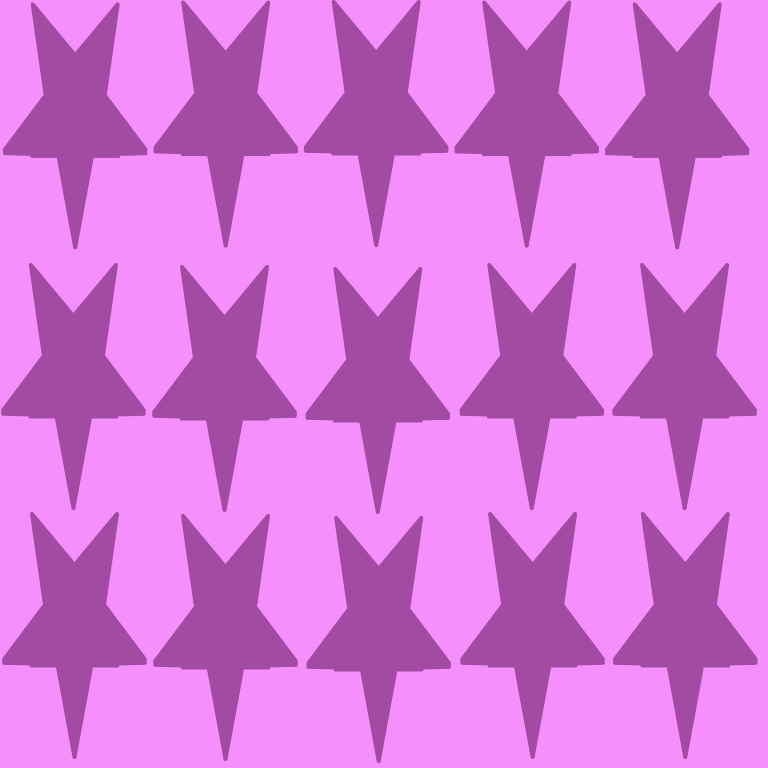
This pattern is drawn by a three.js fragment shader. Its source:

```glsl
// Three rows of five tall, leggy purple stars on a flat pink ground.
// Each star is a mirrored outline: a signed distance to a chain of edges,
// slightly rounded; rows differ in pitch and single stars slip out of line.

varying vec2 vUv;

const vec3 GROUND = vec3(0.96, 0.56, 0.99);
const vec3 STAR = vec3(0.64, 0.29, 0.64);

const float SIDE = 768.0;        // design units across the canvas
const float COLUMNS = 5.0;
const float ROUNDING = 2.0;      // corner radius
const float SOFTNESS = 0.6;      // edge blend, in screen samples

// Per row: x of the first star, column pitch, height of the notch
const vec3 TOP_ROW = vec3(75.2, 150.5, 718.0);
const vec3 MIDDLE_ROW = vec3(73.4, 152.8, 455.0);
const vec3 BOTTOM_ROW = vec3(74.5, 152.7, 206.0);

// Misplacement of stars
const float TOP_SAG = 0.6;
const vec2 SECOND_SLIP = vec2(-1.7, -2.0);
const vec2 THIRD_SLIP = vec2(-1.2, -4.0);

// Right half of the outline, inset by ROUNDING, measured from the notch
const vec2 NOTCH = vec2(0.0, -3.0);
const vec2 HORN = vec2(42.5, 48.0);
const vec2 WAIST = vec2(29.5, -42.8);
const vec2 ARM_TOP = vec2(70.2, -97.0);
const vec2 ARM_BOTTOM = vec2(70.2, -100.8);
const vec2 LEDGE_TOP = vec2(43.0, -101.5);
const vec2 LEDGE_BOTTOM = vec2(43.0, -103.5);
const vec2 HIP = vec2(16.8, -103.5);
const vec2 FOOT = vec2(0.0, -195.0);

// Keeps the nearest squared distance and flips the side at each crossing
void addEdge(vec2 p, vec2 a, vec2 b, inout float nearest, inout float side) {
  vec2 ab = b - a;
  vec2 ap = p - a;
  vec2 gap = ap - ab * clamp(dot(ap, ab) / dot(ab, ab), 0.0, 1.0);
  nearest = min(nearest, dot(gap, gap));
  bool spans = (a.y > p.y) != (b.y > p.y);
  if (spans && (ap.x * ab.y - ap.y * ab.x) * sign(ab.y) < 0.0) side = -side;
}

// Signed distance to one star, negative inside
float starDistance(vec2 p) {
  p.x = abs(p.x);
  float nearest = 1e6;
  float side = 1.0;
  addEdge(p, NOTCH, HORN, nearest, side);
  addEdge(p, HORN, WAIST, nearest, side);
  addEdge(p, WAIST, ARM_TOP, nearest, side);
  addEdge(p, ARM_TOP, ARM_BOTTOM, nearest, side);
  addEdge(p, ARM_BOTTOM, LEDGE_TOP, nearest, side);
  addEdge(p, LEDGE_TOP, LEDGE_BOTTOM, nearest, side);
  addEdge(p, LEDGE_BOTTOM, HIP, nearest, side);
  addEdge(p, HIP, FOOT, nearest, side);
  return side * sqrt(nearest) - ROUNDING;
}

// 1 when the column has the given index
float isColumn(float column, float index) {
  return 1.0 - step(0.5, abs(column - index));
}

// Distance to the star of the nearest column in a row
float rowDistance(vec2 p, vec3 row, bool sagging) {
  float column = clamp(floor((p.x - row.x) / row.y + 0.5), 0.0, COLUMNS - 1.0);
  vec2 center = vec2(row.x + column * row.y, row.z);
  if (sagging) {
    float fromMiddle = column - 0.5 * (COLUMNS - 1.0);
    center.y -= TOP_SAG * fromMiddle * fromMiddle;
  } else {
    center += SECOND_SLIP * isColumn(column, 1.0);
    center += THIRD_SLIP * isColumn(column, 2.0);
  }
  return starDistance(p - center);
}

void main() {
  vec2 p = vUv * SIDE;
  float blend = SOFTNESS * max(fwidth(p.x), fwidth(p.y));

  float d = rowDistance(p, TOP_ROW, true);
  d = min(d, rowDistance(p, MIDDLE_ROW, false));
  d = min(d, rowDistance(p, BOTTOM_ROW, false));

  float ink = 1.0 - smoothstep(-blend, blend, d);
  gl_FragColor = vec4(mix(GROUND, STAR, ink), 1.0);
}
```
